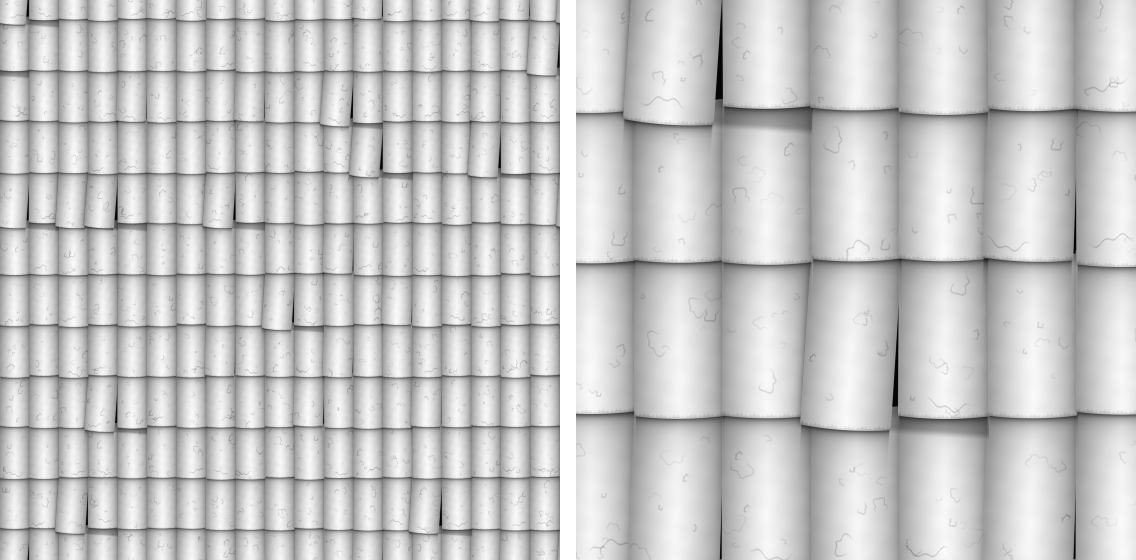
Left, the full canvas; right, a detail of the centre.
This texture map is drawn by a Shadertoy shader. Its source:

```glsl
// A roof of pale barrel tiles, overlapped row on row, some tilted or slipped.
// Every pixel paints the nine nearest tiles, low rows first, each with its own
// shadow, rounded shading and worn outlines. Wrapped cell ids make it tile.

const vec2 TILE_COUNT = vec2(19.0, 11.0);   // columns, rows
const float ROW_OFFSET = 0.616;             // height of the lowest eave, in rows
const float TILE_LENGTH = 19.0 / 11.0;      // row height in tile widths
const float HALF_WIDTH = 0.515;             // slightly over half, so sides overlap
const float HIDDEN_LENGTH = 0.1;            // part tucked under the row above
const float EAVE_SAG = 0.03;

const float SLIPPED_SHARE = 0.04;
const float CRACKED_SHARE = 0.07;
const float LOOSE_TILT = 0.008;
const float CRACKED_TILT = 0.034;
const float SLIPPED_TILT = 0.07;
const float LOOSE_DROP = 0.045;
const float SLIPPED_DROP = 0.15;

const float CREST_TONE = 0.975;
const float VALLEY_DARKENING = 0.35;
const float CURVE_POWER = 1.4;
const float GAP_TONE = 0.13;
const int CHIP_COUNT = 7;
const float CHIP_STRENGTH = 0.13;
const float LINE_WIDTH = 0.018;

vec4 hash4(vec2 cell, float salt) {
    vec4 p = fract(vec4(cell, salt, cell.x) * vec4(0.1031, 0.1030, 0.0973, 0.1099));
    p += dot(p, p.wzxy + 33.33);
    return fract((p.xxyz + p.yzzw) * p.zywx);
}

float softLine(float d, float pixel) {
    return 1.0 - smoothstep(0.0, max(LINE_WIDTH, 1.2 * pixel), abs(d));
}

// Faint broken rings and one ragged crack near the eave
float wear(vec2 p, vec2 cell, float pixel) {
    float marks = 0.0;
    for (int i = 0; i < CHIP_COUNT; i++) {
        vec4 rnd = hash4(cell, 11.0 + float(i));
        vec2 v = p - vec2((rnd.x - 0.5) * 0.85, 0.08 + rnd.y * 1.5);
        float phase = 6.283 * rnd.w;
        float angle = atan(v.y, v.x);
        float radius = mix(0.025, 0.12, rnd.z * rnd.z);
        radius *= 1.0 + 0.25 * sin(2.0 * angle + phase) + 0.14 * sin(5.0 * angle - phase);
        float arc = smoothstep(-0.6, 0.5, sin(angle + 3.0 * phase) + 0.3);
        marks += softLine(length(v) - radius, pixel) * arc * (0.25 + 0.75 * rnd.w);
    }
    vec4 rnd = hash4(cell, 31.0);
    float crackY = 0.12 + 0.18 * rnd.x + 0.06 * sin(9.0 * p.x + 6.0 * rnd.y)
                 + 0.025 * sin(31.0 * p.x + 9.0 * rnd.z);
    float span = 1.0 - smoothstep(0.15, 0.28, abs(p.x - 0.5 * (rnd.y - 0.5)));
    marks += softLine(p.y - crackY, pixel) * span * step(0.6, rnd.w);
    return min(marks, 1.5);
}

float tileTone(vec2 p, vec2 cell, float pixel) {
    vec4 rnd = hash4(cell, 5.0);
    // Rounded barrel, a little darker toward its upper end
    float across = min(abs(p.x + 0.02 * (rnd.x - 0.5)) * 2.0, 1.0);
    float tone = CREST_TONE - VALLEY_DARKENING * pow(across, CURVE_POWER);
    tone -= 0.035 * smoothstep(0.5, TILE_LENGTH, p.y) + 0.02 * rnd.y;

    // Soft stains
    tone += 0.008 * sin(13.0 * p.x + 5.0 * p.y + 20.0 * rnd.z)
                  * sin(17.0 * p.y - 7.0 * p.x + 20.0 * rnd.w);

    // Ragged dirt along the eave
    float ragged = 0.05 + 0.025 * sin(47.0 * p.x + 9.0 * rnd.z) * sin(83.0 * p.x + 7.0 * rnd.w);
    tone -= 0.13 * (1.0 - smoothstep(0.0, ragged, p.y));
    return tone - CHIP_STRENGTH * wear(p, cell, pixel);
}

void paintTile(inout float tone, vec2 p, vec2 cell, float pixel) {
    // Individual placement, hinged at the upper end
    vec4 rnd = hash4(cell, 1.0);
    float slipped = step(rnd.x, SLIPPED_SHARE);
    float cracked = step(rnd.x, SLIPPED_SHARE + CRACKED_SHARE);
    float tilt = mix((rnd.y * 2.0 - 1.0) * LOOSE_TILT, CRACKED_TILT, cracked);
    tilt = mix(tilt, SLIPPED_TILT * (0.85 + 0.3 * rnd.y), slipped);
    float drop = mix((rnd.z * 2.0 - 1.0) * LOOSE_DROP, SLIPPED_DROP, slipped);
    vec2 q = vec2(p.x + tilt * (TILE_LENGTH - p.y), p.y + tilt * p.x + drop);
    q.y += EAVE_SAG * (1.0 - 4.0 * min(q.x * q.x, 0.25));

    // Shadow under the eave and along the left side
    float below = max(-q.y, 0.0);
    float underTile = 1.0 - smoothstep(0.5 - pixel, 0.5 + pixel, abs(q.x));
    float eaveShadow = 0.42 * exp(-below / 0.045) + 0.2 * exp(-below / 0.17);
    tone *= 1.0 - underTile * eaveShadow;
    float beside = max(-HALF_WIDTH - q.x, 0.0);
    float alongSide = smoothstep(-0.05, 0.05, q.y);
    tone *= 1.0 - (0.12 + 0.15 * slipped) * alongSide * exp(-beside / 0.045);

    // Tile body
    float top = TILE_LENGTH + HIDDEN_LENGTH + max(drop, 0.0);
    float edge = max(abs(q.x) - HALF_WIDTH, max(-q.y, q.y - top));
    float body = 1.0 - smoothstep(-0.7 * pixel, 0.7 * pixel, edge);
    if (body > 0.0) tone = mix(tone, tileTone(q, cell, pixel), body);
}

void mainImage(out vec4 fragColor, in vec2 fragCoord) {
    vec2 grid = fragCoord / iResolution.xy * TILE_COUNT - vec2(0.0, ROW_OFFSET);
    float pixel = TILE_COUNT.x / min(iResolution.x, iResolution.y);
    float tone = GAP_TONE;
    for (int row = -1; row <= 1; row++) {
        for (int column = -1; column <= 1; column++) {
            vec2 cell = floor(grid) + vec2(column, row);
            vec2 local = (grid - cell - vec2(0.5, 0.0)) * vec2(1.0, TILE_LENGTH);
            paintTile(tone, local, mod(cell, TILE_COUNT), pixel);
        }
    }
    fragColor = vec4(vec3(clamp(tone, 0.0, 1.0)), 1.0);
}
```
